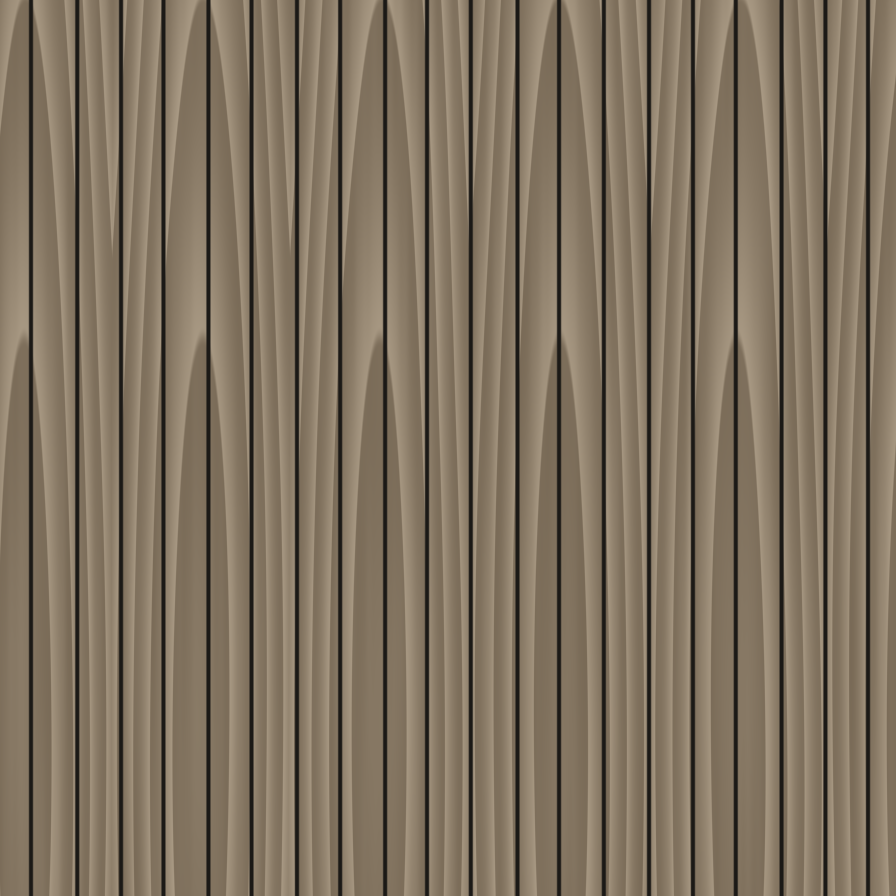
Write a Shadertoy shader that draws this pattern.

```glsl
const float PLANK_WIDTH = 0.0491;
const float FIRST_GROOVE = 0.0362;
const float GROOVE_JITTER = 0.0035;
const float GROOVE_CORE = 0.0011;      // half width of the black core
const float GROOVE_FADE = 0.0034;      // half width including the soft rim
const float GRAIN_PERIOD = 0.1995;     // spacing of the arched figures
const float GRAIN_CENTER = 0.0255;
const float ARCH_TIP = 0.004;          // depth of the first tip below the top
const float ARCH_BELLY = 0.81;         // depth where the arches are widest
const float ARCH_RISE = 1.48;          // rings crossed along an arch axis
const float RING_EDGE = 0.05;          // softness of each ring, in rings
const float RING_CURVE = 1.8;
const float WARP = 0.007;
const float STREAK = 0.022;
const float MOTTLE = 0.02;
const vec3 DARK_WOOD = vec3(0.490, 0.432, 0.355);
const vec3 LIGHT_WOOD = vec3(0.665, 0.605, 0.520);
const vec3 GROOVE_COLOR = vec3(0.105, 0.097, 0.085);

float hash(vec2 p) {
    return fract(sin(dot(p, vec2(127.1, 311.7))) * 43758.5453);
}

float noise(vec2 p) {
    vec2 i = floor(p), f = fract(p);
    f = f * f * (3.0 - 2.0 * f);
    return mix(mix(hash(i), hash(i + vec2(1, 0)), f.x),
               mix(hash(i + vec2(0, 1)), hash(i + vec2(1, 1)), f.x), f.y);
}

// Ring count: falls away from each arch axis, rises down the board
float ringPhase(vec2 p) {
    float x = p.x + WARP * (noise(vec2(p.x * 12.0, p.y * 2.0)) - 0.5);
    float t = 2.0 * abs(fract((x - GRAIN_CENTER) / GRAIN_PERIOD + 0.5) - 0.5);
    float across = t * t * (5.5 - 1.7 * t * t);
    float along = ARCH_RISE * sin(1.5708 * (p.y - ARCH_TIP) / ARCH_BELLY);
    return along - across;
}

// Dark to light ramp in each ring, ending in a softened step
float ringTone(float phase) {
    float edge = clamp(1.5 * fwidth(phase), RING_EDGE, 0.4);
    float f = fract(phase);
    return pow(f, RING_CURVE) * (1.0 - smoothstep(1.0 - edge, 1.0, f));
}

// Distance to the nearest groove, each slightly off its regular place
float grooveDistance(float x) {
    float id = round((x - FIRST_GROOVE) / PLANK_WIDTH);
    float jitter = GROOVE_JITTER * (hash(vec2(id, 3.0)) - 0.5);
    return abs(x - FIRST_GROOVE - id * PLANK_WIDTH - jitter);
}

void mainImage(out vec4 fragColor, in vec2 fragCoord) {
    vec2 p = fragCoord / iResolution.xy;
    p.y = 1.0 - p.y;
    float pixel = 1.0 / iResolution.x;

    // Wood figure
    vec3 color = mix(DARK_WOOD, LIGHT_WOOD, ringTone(ringPhase(p)));

    // Fine fibres and broad tonal drift
    color += STREAK * (noise(vec2(p.x * 170.0, p.y * 3.0)) - 0.5);
    color += MOTTLE * (noise(vec2(p.x * 22.0, p.y * 4.0) + 40.0) - 0.5);

    // Grooves between planks
    float d = grooveDistance(p.x);
    float fade = max(GROOVE_FADE, GROOVE_CORE + pixel);
    color = mix(GROOVE_COLOR, color, smoothstep(GROOVE_CORE, fade, d));

    fragColor = vec4(color, 1.0);
}
```
